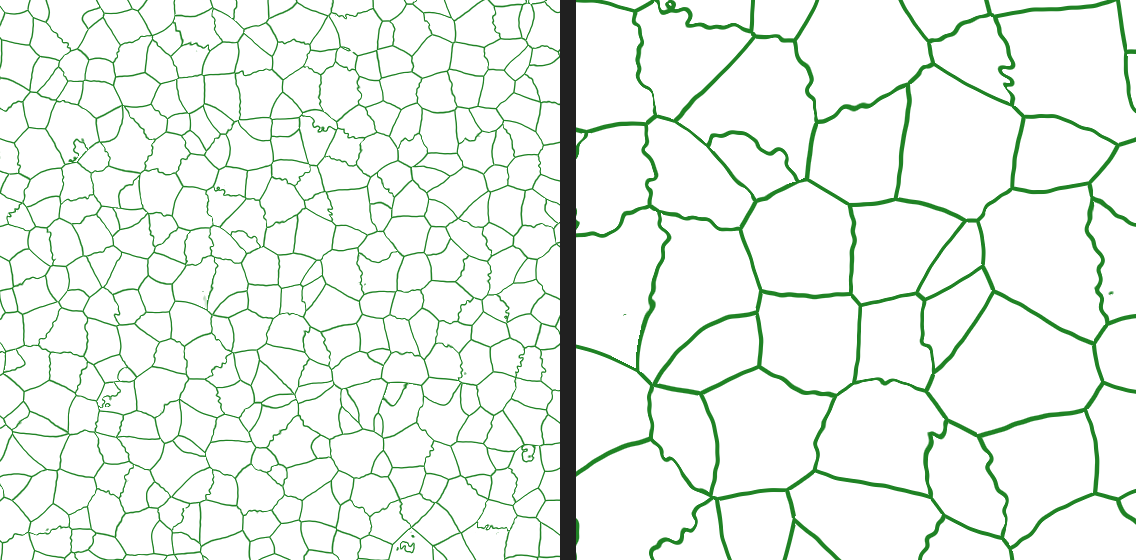
Left: the whole. Right: its middle third, enlarged.
Give the GLSL for this pattern, as a WebGL 1 fragment shader.

```glsl
precision highp float;

uniform vec2 u_resolution;

const vec3 PAPER = vec3(1.0);
const vec3 LINE_GREEN = vec3(0.12, 0.51, 0.14);
const float CELLS_ACROSS = 18.6;
const float LINE_WIDTH = 0.00245;

// A grain seed as seen from a point: weighted distance, direction, random tag
struct Seed {
  float reach;
  vec2 dir;
  float tag;
};

float hash(vec2 p, float salt) {
  return fract(sin(dot(p, vec2(127.1, 311.7)) + salt * 74.7) * 43758.54);
}

// Slow bending of the whole plane
vec2 bend(vec2 p, float amount) {
  vec2 slow = sin(p.yx * 1.7 + 1.3 * sin(p * 0.9 + vec2(0.4, 2.1)));
  vec2 fine = sin(p.yx * 3.9 + p * 1.3 + vec2(3.7, 1.2));
  return p + amount * (slow + 0.4 * fine);
}

// Layered sines: wandering plus small jagged steps
float wobble(vec2 p) {
  float wander = sin(dot(p, vec2(6.1, 3.7)) + 1.5 * sin(p.y * 4.3 - p.x * 2.9));
  float ripple = sin(p.x * 15.0 + 2.0 * sin(p.y * 6.0)) * sin(p.y * 14.0 + 1.7);
  float steps = sin(p.x * 33.0 + sin(p.y * 9.0)) + sin(p.y * 31.0 + sin(p.x * 8.0));
  return 0.10 * wander + 0.07 * ripple + 0.026 * steps;
}

vec2 wobbleSlope(vec2 p, float stepSize) {
  float here = wobble(p);
  return vec2(wobble(p + vec2(stepSize, 0.0)) - here,
              wobble(p + vec2(0.0, stepSize)) - here) / stepSize;
}

Seed seedAt(vec2 p, vec2 id, float jitter, float sizeSpread) {
  vec2 shift = vec2(hash(id, 1.0), hash(id, 2.0)) - 0.5;
  vec2 toPoint = p - (id + 0.5 + jitter * shift);
  float dist = max(length(toPoint), 0.0001);
  float radius = sizeSpread * hash(id, 3.0);
  return Seed(dist - radius, toPoint / dist, hash(id, 4.0));
}

// Distance to the nearest boundary between size-weighted cells
float boundaryDistance(vec2 p, float jitter, float sizeSpread) {
  Seed first = Seed(9.0, vec2(1.0, 0.0), 0.0);
  Seed second = first;
  float thirdReach = 9.0;
  vec2 base = floor(p);

  for (int j = -2; j <= 2; j++) {
    for (int i = -2; i <= 2; i++) {
      Seed s = seedAt(p, base + vec2(float(i), float(j)), jitter, sizeSpread);
      if (s.reach < first.reach) {
        thirdReach = second.reach;
        second = first;
        first = s;
      } else if (s.reach < second.reach) {
        thirdReach = second.reach;
        second = s;
      } else {
        thirdReach = min(thirdReach, s.reach);
      }
    }
  }

  // Each pair of cells shares one roughness, fading out at junctions
  float side = first.tag < second.tag ? 1.0 : -1.0;
  float pairTag = fract((first.tag + second.tag) * 7.31);
  float rough = mix(0.12, 1.0, smoothstep(0.55, 0.8, pairTag));
  rough *= smoothstep(0.0, 0.35, thirdReach - second.reach);

  // Dividing by the slope keeps the line width even
  float field = side * (second.reach - first.reach) + rough * wobble(p);
  vec2 slope = side * (second.dir - first.dir) + rough * wobbleSlope(p, 0.004);
  return abs(field) / max(length(slope), 0.35);
}

float stroke(float dist, float width, float pixel) {
  return clamp(0.5 + (0.5 * width - dist) / pixel, 0.0, 1.0);
}

void main() {
  float side = min(u_resolution.x, u_resolution.y);
  vec2 uv = gl_FragCoord.xy / side;

  vec2 p = bend(uv * CELLS_ACROSS, 0.09);
  float dist = boundaryDistance(p, 0.86, 0.5) / CELLS_ACROSS;

  float ink = stroke(dist, LINE_WIDTH, 1.0 / side);
  gl_FragColor = vec4(mix(PAPER, LINE_GREEN, ink), 1.0);
}
```
